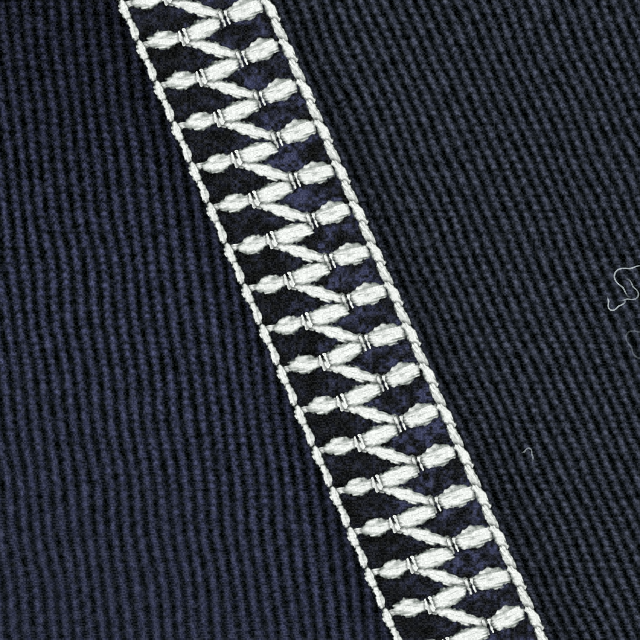
Reproduce this texture procedurally as a Shadertoy shader.

```glsl
// Pale flatlock seam running diagonally across dark ribbed knit cloth.
// Each seam row is a group of fibrous capsules repeated along a slanted axis;
// the cloth is cosine ribs with slight stitch marks, noise and fine grain.

const float TAU = 6.2831853;
const float SLOPE = 0.433;                  // sideways drift of the seam per unit down
const float PERIOD = 0.0634;                // height of one seam row
const vec2 FIRST_ROW = vec2(0.2905, 0.1263);
const float LEFT_CHAIN = -0.048;            // chain offsets from the row centre
const float RIGHT_CHAIN = 0.180;
const float RIBS_LEFT = 50.0;
const float RIBS_RIGHT = 53.0;
const float LEAN_LEFT = 0.15;
const float LEAN_RIGHT = 0.43;
const float STITCHES = 82.0;                // knit courses per canvas height
const float GRAIN_CELLS = 420.0;
const float GRAIN = 0.11;
const vec3 CLOTH_DARK = vec3(0.045, 0.06, 0.065);
const vec3 NAVY = vec3(0.25, 0.265, 0.37);
const vec3 SLATE = vec3(0.27, 0.29, 0.355);
const vec3 GAP_DARK = vec3(0.075, 0.08, 0.075);
const vec3 THREAD_DARK = vec3(0.27, 0.31, 0.28);
const vec3 THREAD_LIGHT = vec3(0.94, 0.955, 0.94);

float hash(vec2 p) {
    return fract(sin(dot(p, vec2(127.1, 311.7))) * 43758.5453);
}

float noise(vec2 p) {
    vec2 i = floor(p), f = fract(p);
    f = f * f * (3.0 - 2.0 * f);
    return mix(mix(hash(i), hash(i + vec2(1, 0)), f.x),
               mix(hash(i + vec2(0, 1)), hash(i + vec2(1, 1)), f.x), f.y);
}

// Ribbed knit with continuous furrows; softness lowers the contrast
vec3 cloth(vec2 p, float lean, float ribs, vec3 light, float softness) {
    float across = (p.x - lean * p.y) * ribs + 0.4 * noise(p * 12.0);
    float rib = 0.5 + 0.5 * cos(TAU * across);
    float course = p.y * STITCHES + 0.9 * abs(fract(across) - 0.5) + 0.6 * noise(p * 40.0);
    float stitch = 0.5 + 0.5 * cos(TAU * course);
    float yarn = noise(p * 170.0) + 0.6 * noise(p * 320.0) - 0.8;
    float tone = rib * mix(0.62 + 0.38 * stitch, 0.85, softness);
    tone = mix(tone, 0.45, softness * 0.35) + yarn * mix(0.5, 0.35, softness);
    return mix(CLOTH_DARK, light, clamp(tone, -0.1, 1.3));
}

// Fibrous spindle from a to b with a soft shadow around it
void thread(inout vec3 col, vec2 p, vec2 a, vec2 b, float r) {
    vec2 ab = b - a, q = p - a;
    float len = length(ab);
    float h = clamp(dot(q, ab) / (len * len), 0.0, 1.0);
    float across = (q.x * ab.y - q.y * ab.x) / len;
    float along = dot(q, ab) / len;
    float ends = 2.0 * h - 1.0;
    float width = r * (1.0 - 0.28 * ends * ends);
    float fuzz = 0.005 * (noise(p * 120.0) - 0.5) + 0.003 * (noise(p * 300.0) - 0.5);
    float d = length(q - ab * h) + fuzz;
    float fibre = noise(vec2(along * 80.0, across * 420.0) + a * 90.0);
    float dome = 1.0 - 0.8 * d * d / (width * width);
    float shade = clamp(dome + 0.75 * (fibre - 0.35), 0.0, 1.0);
    col *= mix(0.72, 1.0, smoothstep(width, width + 0.005, d));
    float cover = 1.0 - smoothstep(width - 0.0022, width + 0.0016, d);
    col = mix(col, mix(THREAD_DARK, THREAD_LIGHT, shade), cover);
}

// Blobs, zigzag arms, knots and edge chains of one row
void seamRow(inout vec3 col, vec2 p, vec2 c, float id) {
    vec2 q = p - c;
    vec2 j = 0.007 * (vec2(hash(vec2(id, 1.0)), hash(vec2(id, 2.0))) - 0.5);
    thread(col, q, vec2(0.026, 0.000), vec2(0.110, 0.025) + j * 0.5, 0.0098);
    thread(col, q, vec2(0.034, -0.010), vec2(0.075, -0.024) + j, 0.0160);
    thread(col, q, vec2(-0.040, 0.007), vec2(0.022, -0.005), 0.0070);
    thread(col, q, vec2(-0.020, 0.003) + j, vec2(0.012, -0.004), 0.0148);
    thread(col, q, vec2(0.130, 0.021), vec2(0.164, 0.011) + j, 0.0182);
    for (int k = 0; k < 2; k++) {
        float s = float(k);
        vec2 knot = mix(vec2(0.0235, -0.005), vec2(0.116, 0.030), s);
        vec2 strand = vec2(0.0035, 0.0);
        thread(col, q, knot - strand - vec2(0.003, 0.008), knot - strand + vec2(0.004, 0.011), 0.0040);
        thread(col, q, knot + strand - vec2(0.003, 0.011), knot + strand + vec2(0.004, 0.008), 0.0040);
        float y = (s - 0.5) * 0.5 * PERIOD;
        vec2 left = vec2(LEFT_CHAIN + SLOPE * y, y);
        vec2 right = vec2(RIGHT_CHAIN + SLOPE * y, y);
        thread(col, q, left - vec2(0.0045, 0.0140), left + vec2(0.0045, 0.0140), 0.0066);
        thread(col, q, right - vec2(0.0090, 0.0130), right + vec2(0.0090, 0.0130), 0.0078);
    }
}

// Thin broken loop of loose fibre
float lint(vec2 p, vec2 c, float r, float turn) {
    vec2 q = p - c;
    float angle = atan(q.y, q.x);
    float d = abs(length(q) - r * (1.0 + 0.22 * sin(3.0 * angle + turn)));
    return (1.0 - smoothstep(0.0006, 0.0022, d)) * smoothstep(-0.5, 0.2, cos(angle - turn));
}

void mainImage(out vec4 fragColor, in vec2 fragCoord) {
    vec2 p = fragCoord / iResolution.xy;
    p.y = 1.0 - p.y;                        // measured downward from the top
    float seamX = p.x - FIRST_ROW.x - SLOPE * (p.y - FIRST_ROW.y);

    // Cloth on both sides, dimmed beside the seam
    float blur = smoothstep(0.35, 1.0, p.y - 0.5 * p.x);
    vec3 left = cloth(p, LEAN_LEFT, RIBS_LEFT, NAVY, blur);
    left *= 0.78 + 0.27 * smoothstep(0.0, 0.5, p.y);
    left *= 0.75 + 0.25 * smoothstep(0.0, 0.08, LEFT_CHAIN - seamX);
    vec3 right = cloth(p, LEAN_RIGHT, RIBS_RIGHT, SLATE, 0.0);
    right *= 0.78 + 0.22 * smoothstep(0.0, 0.10, seamX - RIGHT_CHAIN);
    vec3 col = mix(left, right, smoothstep(0.06, 0.07, seamX));

    // Dark gaps between threads with patches of blue cloth
    float inside = smoothstep(-0.050, -0.045, seamX) * (1.0 - smoothstep(0.177, 0.182, seamX));
    float patches = noise(p * 70.0) * noise(p * 190.0) * (0.8 + 1.1 * smoothstep(0.0, 0.1, seamX));
    col = mix(col, mix(GAP_DARK, NAVY, clamp(patches, 0.0, 1.0)), inside);

    // Nearby seam rows
    float nearest = floor((p.y - FIRST_ROW.y) / PERIOD + 0.5);
    for (int k = -1; k <= 1; k++) {
        float id = nearest + float(k);
        seamRow(col, p, FIRST_ROW + id * PERIOD * vec2(SLOPE, 1.0), id);
    }

    // Loose fibres near the right edge
    float fluff = lint(p, vec2(0.988, 0.438), 0.024, 3.6);
    fluff = max(fluff, lint(p, vec2(0.961, 0.470), 0.013, 1.8));
    fluff = max(fluff, 0.8 * lint(p, vec2(0.979, 0.455), 0.016, 0.3));
    fluff = max(fluff, 0.35 * lint(p, vec2(1.000, 0.535), 0.020, 3.0));
    fluff = max(fluff, 0.7 * lint(p, vec2(0.824, 0.711), 0.009, 5.3));
    col = mix(col, vec3(0.72, 0.76, 0.77), fluff * 0.85);

    // Fine grain
    col += GRAIN * (hash(floor(p * GRAIN_CELLS)) - 0.5);
    fragColor = vec4(clamp(col, 0.0, 1.0), 1.0);
}
```
